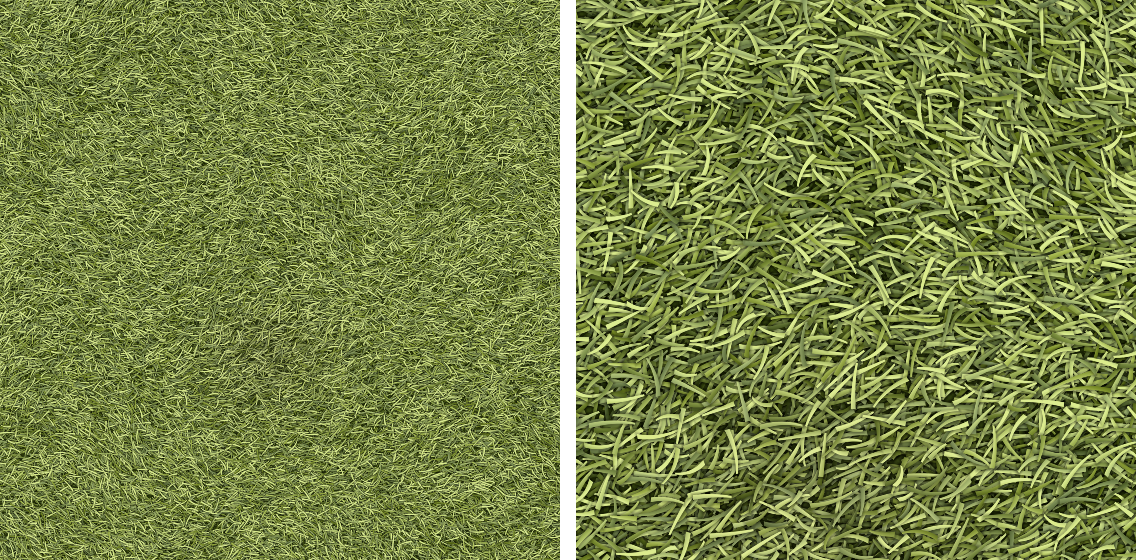
Left, the full canvas; right, a detail of the centre.
A WebGL 2 fragment shader for this texture:

```glsl
#version 300 es
precision highp float;
precision highp int;

uniform vec2 u_resolution;
out vec4 outColor;

// Integer hash giving three values from 0 to 1
vec3 hash3(ivec3 cell) {
    uvec3 v = uvec3(cell) * 1664525u + 1013904223u;
    v.x += v.y * v.z;
    v.y += v.z * v.x;
    v.z += v.x * v.y;
    v ^= v >> 16u;
    v.x += v.y * v.z;
    v.y += v.z * v.x;
    v.z += v.x * v.y;
    return vec3(v >> 8u) / 16777216.0;
}

float valueNoise(vec2 p, int seed) {
    ivec2 i = ivec2(floor(p));
    vec2 f = fract(p);
    f = f * f * (3.0 - 2.0 * f);
    float a = hash3(ivec3(i, seed)).x;
    float b = hash3(ivec3(i + ivec2(1, 0), seed)).x;
    float c = hash3(ivec3(i + ivec2(0, 1), seed)).x;
    float d = hash3(ivec3(i + ivec2(1, 1), seed)).x;
    return mix(mix(a, b, f.x), mix(c, d, f.x), f.y);
}

// Olive shadow to pale tip, with a varying yellow tint
vec3 grassColor(float tone, float warmth) {
    vec3 color = mix(vec3(0.16, 0.21, 0.05), vec3(0.74, 0.80, 0.49), tone);
    float middle = 4.0 * tone * (1.0 - tone);
    return color + middle * vec3(-0.01, 0.0, mix(0.055, -0.105, warmth));
}

void main() {
    vec2 uv = gl_FragCoord.xy / u_resolution.y;
    float pixel = 1.0 / u_resolution.y;
    const int LAYERS = 18;
    const float CELLS = 62.0;

    // Broad lie of the lawn, tufts and a worn area
    float lie = (valueNoise(uv * 5.0, 101) - 0.5) * 1.7;
    float tuft = valueNoise(uv * 38.0, 102) - 0.5;
    float broadTone = valueNoise(uv * 7.0, 103) - 0.5;
    vec2 wornOffset = (uv - vec2(0.48, 0.37)) * vec2(9.0, 11.0);
    float worn = exp(-dot(wornOffset, wornOffset));
    float lightness = 0.18 * tuft + 0.07 * broadTone - 0.07 * worn;

    vec3 color = grassColor(0.04, 0.5);

    // Blades stacked from the dark thatch up to the lit tips
    for (int layer = 0; layer < LAYERS; layer++) {
        float height = float(layer) / float(LAYERS - 1);
        vec2 shift = fract(float(layer) * vec2(0.618, 0.552));
        vec2 grid = uv * CELLS + shift;
        ivec2 home = ivec2(floor(grid));

        for (int j = -1; j <= 1; j++)
        for (int i = -1; i <= 1; i++) {
            ivec2 cell = home + ivec2(i, j);
            vec3 place = hash3(ivec3(cell, layer));
            vec3 look = hash3(ivec3(cell, layer + 40));

            // Blade frame: along runs down the bent blade, across is its side
            vec2 offset = (grid - vec2(cell) - place.xy) / CELLS;
            float angle = lie + (place.z + look.x - 1.0) * 1.5;
            if (fract(look.y * 17.0) < 0.5) angle += 3.14159;
            vec2 axis = vec2(cos(angle), sin(angle));
            float halfLength = mix(0.0060, 0.0138, look.y);
            float along = dot(offset, axis) / halfLength;
            float bend = (fract(look.z * 13.0) - 0.5) * 0.005;
            float across = dot(offset, vec2(-axis.y, axis.x)) - bend * (along * along - 0.4);

            float halfWidth = mix(0.0015, 0.0006, clamp(0.5 + 0.5 * along, 0.0, 1.0));
            float ends = (1.0 - abs(along)) * halfLength;
            float inside = min(halfWidth - abs(across), ends);
            float cover = smoothstep(-0.5 * pixel, 0.5 * pixel, inside);
            float shade = smoothstep(-0.0022, 0.0, inside);

            // Soft shadow beneath, then a blade lit on one side
            color *= 1.0 - 0.24 * shade;
            float tone = 0.21 + 0.63 * height + (look.z - 0.5) * 0.72 + lightness;
            tone += 0.10 * along + 0.10 * clamp(across / halfWidth, -1.0, 1.0);
            vec3 blade = grassColor(clamp(tone, 0.0, 1.04), fract(look.x * 29.0));
            color = mix(color, blade, cover);
        }
    }

    // Worn turf loses some of its green
    float gray = dot(color, vec3(0.3, 0.6, 0.1));
    color = mix(color, gray * vec3(1.02, 1.0, 0.72), 0.25 * worn);

    // Sunlight lifts the tips and deepens the gaps
    color = color * 1.15 - vec3(0.020, 0.020, 0.026);
    outColor = vec4(clamp(color, 0.0, 1.0), 1.0);
}
```
